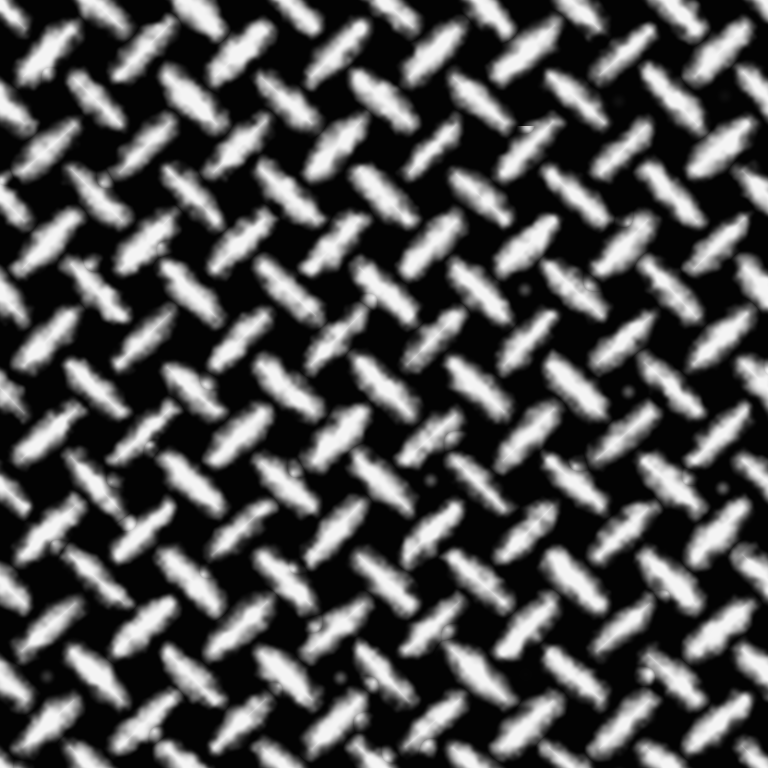
Write a three.js fragment shader that draws this pattern.

```glsl
// Worn tread plate: soft white bars slanting alternately on black, 8 by 8 repeats.
varying vec2 vUv;

float hash(vec2 p) {
  return fract(sin(dot(p, vec2(127.1, 311.7))) * 43758.5453);
}

float noise(vec2 p) {
  vec2 i = floor(p), f = fract(p);
  f = f * f * (3.0 - 2.0 * f);
  return mix(mix(hash(i), hash(i + vec2(1.0, 0.0)), f.x),
             mix(hash(i + vec2(0.0, 1.0)), hash(i + 1.0), f.x), f.y);
}

// Signed distance to the tapered bar of one cell; lean is +1 rising, -1 falling
float barDistance(vec2 p, float lean, float wear) {
  vec2 id = floor(p) + 37.0 * lean;
  vec2 jitter = vec2(hash(id + 3.1), hash(id + 7.7)) - 0.5;
  vec2 q = fract(p) - 0.5 - 0.03 * jitter;
  float angle = lean * 0.77 + 0.12 * (hash(id + 1.3) - 0.5);
  q = vec2(cos(angle) * q.x + sin(angle) * q.y,
           cos(angle) * q.y - sin(angle) * q.x);

  float reach = 0.36 + 0.04 * jitter.y;
  float taper = min(q.x * q.x / 0.16, 1.0);
  float halfWidth = mix(0.115, 0.055, taper) + 0.035 * (hash(id + 5.9) - 0.5);
  float d = length(vec2(max(abs(q.x) - reach, 0.0), q.y)) - halfWidth;

  // Occasional burr on one flank
  float side = hash(id + 9.2) < 0.5 ? -1.0 : 1.0;
  vec2 burr = vec2(0.5 * (hash(id + 4.6) - 0.5), side * 0.13);
  float burrDistance = length(q - burr) - 0.055;
  return hash(id + 2.4) < 0.35 * wear ? min(d, burrDistance) : d;
}

// Faint speck in the gap between bars
float speck(vec2 p) {
  vec2 id = floor(p);
  vec2 offset = 0.12 * (vec2(hash(id + 6.3), hash(id + 8.8)) - 0.5);
  float strength = 0.4 * smoothstep(0.86, 0.98, hash(id + 11.5));
  return strength * (1.0 - smoothstep(0.0, 0.1, length(fract(p) - 0.5 - offset)));
}

void main() {
  vec2 p = vUv * 8.0 + vec2(0.0, 0.04);
  float wear = 1.0 - smoothstep(0.6, 0.95, vUv.y);

  // Two interleaved lattices of bars with ragged edges
  float d = min(barDistance(p, 1.0, wear), barDistance(p + 0.5, -1.0, wear));
  d += 0.085 * (noise(p * 8.0) - 0.5) + 0.03 * (noise(p * 17.0 + 40.0) - 0.5);

  float light = 1.0 - smoothstep(-0.1, 0.1, d);
  light = max(light, wear * speck(p + vec2(0.0, 0.5)));
  gl_FragColor = vec4(vec3(mix(0.012, 0.955, light)), 1.0);
}
```
